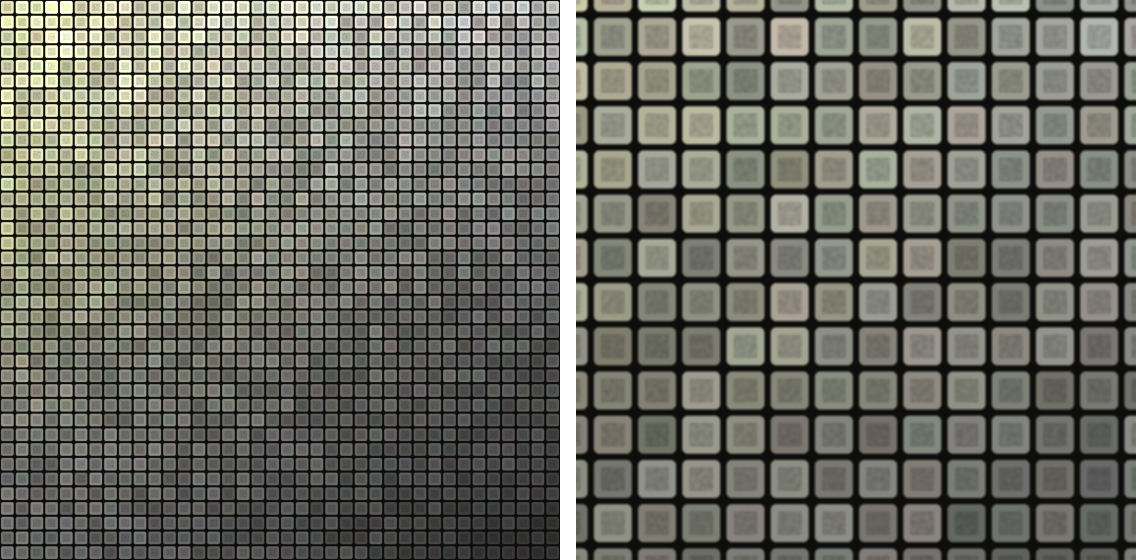
Left: the whole. Right: its middle third, enlarged.
Write a three.js fragment shader that draws this pattern.

```glsl
// A 38 by 38 mosaic of small rounded tiles on near-black grout, each with a pale rim.
// A gradient runs from pale yellow at upper left to charcoal at lower right;
// hashes vary each tile, and gradient noise adds drifting tone and fine grain.
varying vec2 vUv;

vec3 hash3(vec2 p) {
  vec3 q = fract(vec3(p.xyx) * vec3(0.1031, 0.1030, 0.0973));
  q += dot(q, q.yxz + 33.33);
  return fract((q.xxy + q.yzz) * q.zyx);
}

float cornerSlope(vec2 corner, vec2 offset) {
  return dot(hash3(corner + 17.0).xy * 2.0 - 1.0, offset);
}

float gradientNoise(vec2 p) {
  vec2 i = floor(p), f = fract(p);
  vec2 u = f * f * f * (f * (f * 6.0 - 15.0) + 10.0);
  float low = mix(cornerSlope(i, f),
                  cornerSlope(i + vec2(1, 0), f - vec2(1, 0)), u.x);
  float high = mix(cornerSlope(i + vec2(0, 1), f - vec2(0, 1)),
                   cornerSlope(i + vec2(1, 1), f - vec2(1, 1)), u.x);
  return mix(low, high, u.y);
}

float roundedBox(vec2 p, float halfSize, float radius) {
  vec2 q = abs(p) - halfSize + radius;
  return length(max(q, 0.0)) + min(max(q.x, q.y), 0.0) - radius;
}

// Colour of a whole tile, from its place on the canvas and its own hash
vec3 tileColor(vec2 id, vec2 place) {
  vec3 rnd = hash3(id + 5.0);
  float light = 0.41 + 0.29 * place.y + 0.22 * place.y * place.y - 0.22 * place.x;
  light += 0.05 * gradientNoise(place * 7.0);
  light *= 1.0 + 0.30 * (rnd.x - 0.5);

  // Yellow towards the upper left, neutral to cool elsewhere
  float warmth = pow(1.0 - place.x, 1.3) * smoothstep(0.05, 0.6, place.y);
  vec3 tint = mix(vec3(0.99, 0.99, 0.985), vec3(1.02, 1.03, 0.82), warmth);
  tint += 0.05 * (rnd.y - 0.5) * vec3(1.0, -0.3, -0.8);
  tint += 0.04 * (rnd.z - 0.5) * vec3(-0.6, 1.0, -0.6);
  return light * tint;
}

void main() {
  vec2 grid = vUv * 38.0;
  vec2 id = floor(grid);
  vec2 p = fract(grid) - 0.5;

  vec3 color = tileColor(id, (id + 0.5) / 38.0);

  // Darker, grainy centre inside the pale rim
  float centre = 1.0 - smoothstep(-0.05, 0.05, roundedBox(p, 0.27, 0.06));
  float grain = gradientNoise(grid * 7.0);
  color *= mix(1.13, 0.94 + 0.12 * grain, centre);

  // Grout between tiles
  float tile = 1.0 - smoothstep(-0.05, 0.05, roundedBox(p, 0.43, 0.13));
  color = mix(vec3(0.05, 0.05, 0.042), color, tile);

  gl_FragColor = vec4(clamp(color, 0.0, 1.0), 1.0);
}
```
